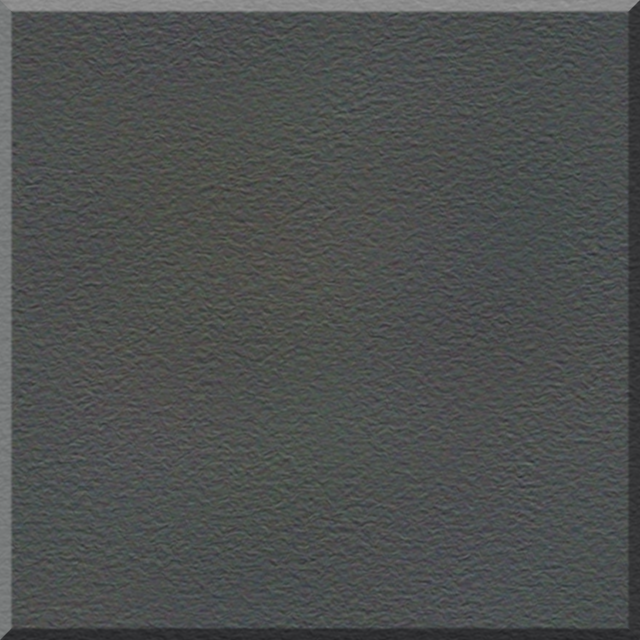
Reproduce this texture procedurally as a three.js fragment shader.

```glsl
varying vec2 vUv;

vec2 gradientAt(vec2 cell) {
  vec2 q = vec2(dot(cell, vec2(127.1, 311.7)), dot(cell, vec2(269.5, 183.3)));
  return 2.0 * fract(sin(q) * 43758.55) - 1.0;
}

// Gradient noise, roughly -0.7 to 0.7
float noise(vec2 p) {
  vec2 i = floor(p);
  vec2 f = p - i;
  vec2 u = f * f * f * (f * (f * 6.0 - 15.0) + 10.0);
  float low = mix(dot(gradientAt(i), f),
                  dot(gradientAt(i + vec2(1.0, 0.0)), f - vec2(1.0, 0.0)), u.x);
  float high = mix(dot(gradientAt(i + vec2(0.0, 1.0)), f - vec2(0.0, 1.0)),
                   dot(gradientAt(i + 1.0), f - 1.0), u.x);
  return mix(low, high, u.y);
}

// Wrinkled height field, stretched sideways
float grainHeight(vec2 p) {
  vec2 warped = p + 0.005 * vec2(noise(p * 41.0), noise(p * 47.0 + 9.0));
  return 0.8 * noise(warped * vec2(62.0, 105.0))
       + 0.7 * noise(warped * vec2(110.0, 175.0) + 17.0)
       + 0.4 * noise(warped * vec2(190.0, 240.0) + 43.0);
}

// Three independent noise channels with their common grey removed
vec3 tint(vec2 p) {
  vec3 c = vec3(noise(p), noise(p + 31.7), noise(p + 73.3));
  return c - dot(c, vec3(0.3333));
}

void main() {
  // Relief lit from above
  vec2 toLight = vec2(0.0002, 0.0018);
  float relief = grainHeight(vUv - toLight) - grainHeight(vUv + toLight);
  float roughness = 1.0 + 0.5 * noise(vUv * 9.0 + 5.0);
  float speckle = noise(vUv * vec2(150.0, 190.0) + 61.0);

  // Stone face with broad drift and fine coloured speckle
  vec3 stone = vec3(0.298, 0.312, 0.313);
  stone += 0.024 * noise(vUv * vec2(3.0, 5.0) + 2.0);
  stone += 0.016 * tint(vUv * 4.0 + 11.0);
  stone += 0.036 * tint(vUv * vec2(48.0, 64.0)) + 0.04 * tint(vUv * vec2(95.0, 120.0) + 7.0);
  vec2 fromWarm = vUv - vec2(0.37, 0.58);
  stone += exp(-9.0 * dot(fromWarm, fromWarm)) * vec3(0.01, 0.0, -0.014);
  stone += 0.105 * roughness * relief + 0.035 * speckle;

  // Mitred bevel: bright on left and top, dark on right and bottom
  float brightSide = min(vUv.x, 1.0 - vUv.y);
  float darkSide = min(1.0 - vUv.x, vUv.y);
  float edge = min(brightSide, darkSide);
  float isBright = smoothstep(-0.002, 0.002, darkSide - brightSide);
  float isLeft = smoothstep(-0.002, 0.002, 1.0 - vUv.y - vUv.x);
  float isRight = smoothstep(-0.002, 0.002, vUv.x + vUv.y - 1.0);
  isRight = smoothstep(-0.002, 0.002, vUv.y - 1.0 + vUv.x);
  vec3 brightRim = mix(vec3(0.55), vec3(0.47, 0.48, 0.48), isLeft);
  vec3 darkRim = mix(vec3(0.18, 0.182, 0.19), vec3(0.208, 0.21, 0.215), isRight);
  vec3 rim = mix(darkRim, brightRim, isBright);
  rim += 0.06 * relief + 0.025 * speckle + 0.02 * noise(vUv * 60.0);

  float onRim = 1.0 - smoothstep(0.015, 0.021, edge);
  gl_FragColor = vec4(mix(stone, rim, onRim), 1.0);
}
```
